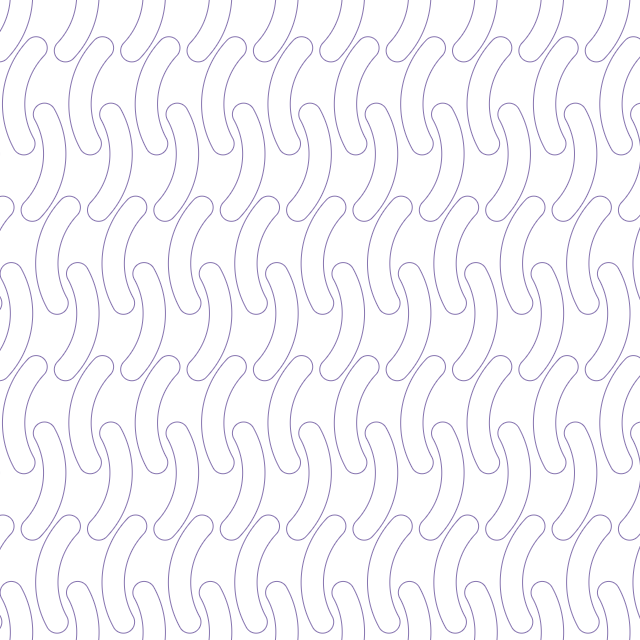
This pattern is drawn by a WebGL 2 fragment shader. Its source:

```glsl
#version 300 es
precision highp float;
// Thin violet outlines of curved, round-ended tubes on white, in staggered rows.
// Each tube is an arc distance field folded into a brick lattice; a half turn
// about a pivot gives the second set, which bows the other way.

uniform vec2 u_resolution;
out vec4 fragColor;

const vec3 PAPER = vec3(1.0);
const vec3 INK = vec3(0.53, 0.46, 0.69);

const vec2 CELL = vec2(0.1037, 0.2491);         // spacing across and down
const vec2 CELL_CENTRE = vec2(0.0391, 0.8503);  // middle of one tube
const vec2 PIVOT = vec2(0.0534, 0.7984);        // centre of the half turn
const vec2 ARC_CENTRE = vec2(0.1098, -0.0130);  // relative to the cell middle
const float ARC_RADIUS = 0.1276;
const float ARC_TILT = 3.015;                   // direction of the arc's midpoint
const float ARC_HALF_ANGLE = 0.6327;
const float TUBE_RADIUS = 0.01745;
const float LINE_WIDTH = 0.00158;

// Folds a point into one cell; each row moves by half a cell.
vec2 foldBrick(vec2 p, vec2 cell) {
    float row = floor(p.y / cell.y + 0.5);
    p -= row * vec2(0.5 * cell.x, cell.y);
    p.x -= cell.x * floor(p.x / cell.x + 0.5);
    return p;
}

// Distance to an arc about the origin, symmetric around the direction tilt.
float arcDistance(vec2 p, float radius, float tilt, float halfAngle) {
    vec2 axis = vec2(cos(tilt), sin(tilt));
    vec2 q = vec2(dot(p, axis), abs(axis.x * p.y - axis.y * p.x));
    vec2 tip = radius * vec2(cos(halfAngle), sin(halfAngle));
    bool withinSpan = atan(q.y, q.x) < halfAngle;
    return withinSpan ? abs(length(q) - radius) : length(q - tip);
}

// Distance to the outline of the nearest tube in one set.
float tubeOutline(vec2 p) {
    vec2 local = foldBrick(p - CELL_CENTRE, CELL) - ARC_CENTRE;
    float spine = arcDistance(local, ARC_RADIUS, ARC_TILT, ARC_HALF_ANGLE);
    return abs(spine - TUBE_RADIUS);
}

// Share of a pixel covered by a line at the given distance.
float lineCoverage(float dist, float width, float pixel) {
    float nearEdge = max(dist - 0.5 * pixel, -0.5 * width);
    float farEdge = min(dist + 0.5 * pixel, 0.5 * width);
    return clamp((farEdge - nearEdge) / pixel, 0.0, 1.0);
}

void main() {
    float pixel = 1.0 / min(u_resolution.x, u_resolution.y);
    vec2 p = gl_FragCoord.xy * pixel;

    // Left-bowed tubes, then the same set turned by half a circle.
    float leftBowed = lineCoverage(tubeOutline(p), LINE_WIDTH, pixel);
    float rightBowed = lineCoverage(tubeOutline(2.0 * PIVOT - p), LINE_WIDTH, pixel);

    float ink = max(leftBowed, rightBowed);
    fragColor = vec4(mix(PAPER, INK, ink), 1.0);
}
```
